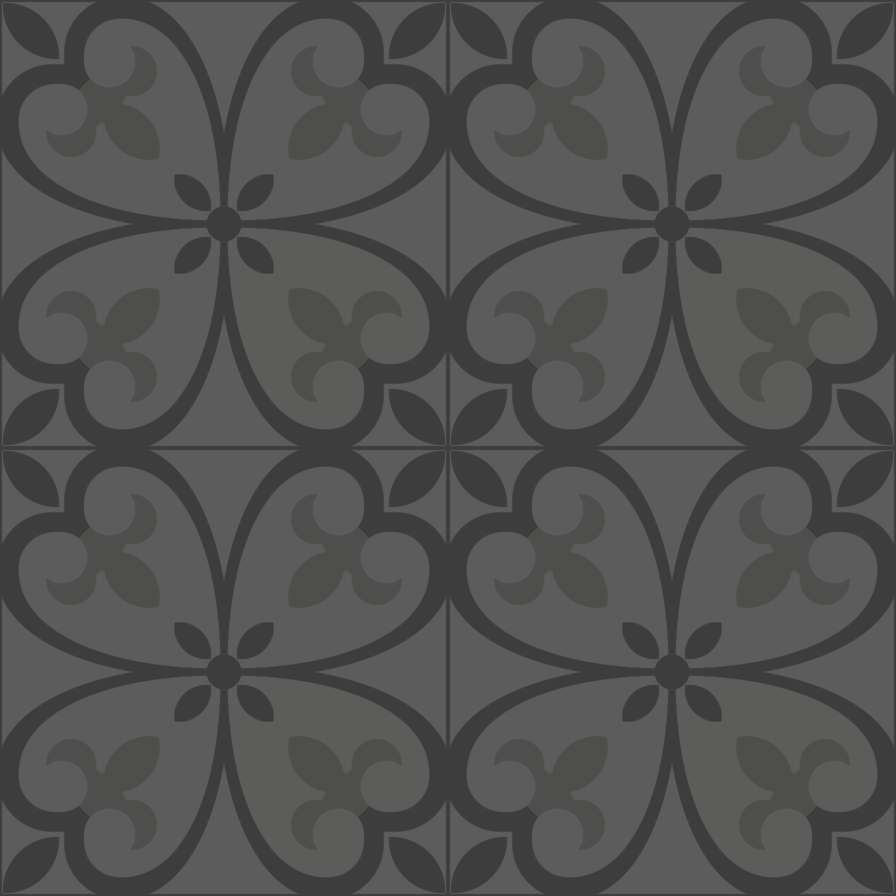
This pattern is drawn by a three.js fragment shader. Its source:

```glsl
// Two by two dark cement tiles: four heart-shaped bands meet at each tile centre,
// each holding a fleur, with small leaves at centre and corners. Every tile is
// folded to one eighth, then drawn from discs, superellipses and lens shapes.
varying vec2 vUv;

const float TILES = 2.0;        // repeats across and up
const float HALF_TILE = 192.0;  // drawing units from tile centre to edge
const float SOFT = 0.8;         // half width of the smoothed edge
const float GROUT = 1.7;        // half width of the joint
const float LOBE_X = 89.0;      // where a heart's side turns into its lobe
const float BASE_S = 169.0;     // flat base of the fleur, along the diagonal
const vec2 CURL = vec2(98.0, 139.0);
const float CURL_R = 22.0;
const float WARMTH = 0.012;     // yellowing of the lower right heart
const vec3 LIGHT = vec3(0.362, 0.362, 0.360);
const vec3 DARK = vec3(0.240);
const vec3 MID = vec3(0.306, 0.306, 0.302);

float cover(float d) {
  return 1.0 - smoothstep(-SOFT, SOFT, d);
}

float disc(vec2 p, vec2 centre, float radius) {
  return length(p - centre) - radius;
}

// Lens along the first axis, with pointed ends.
float lens(vec2 p, float centre, float halfLength, float halfWidth) {
  float radius = (halfLength * halfLength + halfWidth * halfWidth) / (2.0 * halfWidth);
  return length(vec2(p.x - centre, abs(p.y) + radius - halfWidth)) - radius;
}

// Approximate distance to the long curved side of a heart.
float heartSide(vec2 p, vec2 size) {
  const float POWER = 2.2;
  vec2 u = max(abs(p - vec2(LOBE_X, 0.0)) / size, 0.0001);
  vec2 slope = POWER * pow(u, vec2(POWER - 1.0)) / size;
  return (dot(pow(u, vec2(POWER)), vec2(1.0)) - 1.0) / max(length(slope), 0.0001);
}

float smoothUnion(float a, float b, float k) {
  float h = max(k - abs(a - b), 0.0) / k;
  return min(a, b) - h * h * k * 0.25;
}

float heartOuter(vec2 p) {
  if (p.x < LOBE_X) return heartSide(p, vec2(95.0, 195.0));
  float notch = max(p.x - 137.0, p.y - 147.0);
  return min(disc(p, vec2(LOBE_X, 147.0), 48.0), notch);
}

float heartInner(vec2 p, float s) {
  if (p.x < LOBE_X) return heartSide(p, vec2(86.0, 176.0));
  float lobe = disc(p, vec2(LOBE_X, 145.0), 31.0);
  return min(min(lobe, disc(p, CURL, CURL_R)), s - BASE_S);
}

// Petal, two curling arms and a stem cut by the round curls.
float fleur(vec2 p, vec2 diagonal) {
  float petal = lens(diagonal, 112.0, 33.0, 18.0);
  float arm = disc(p, vec2(79.0, 131.0), 21.5);
  float stem = max(abs(diagonal.y) - 18.0, 136.0 - diagonal.x);
  float body = smoothUnion(petal, min(arm, stem), 5.0);
  return max(max(body, -disc(p, CURL, CURL_R)), diagonal.x - BASE_S);
}

void main() {
  // Tile coordinates, folded across both axes and the diagonal
  vec2 tile = (fract(vUv * TILES) * 2.0 - 1.0) * HALF_TILE;
  vec2 a = abs(tile);
  vec2 p = vec2(min(a.x, a.y), max(a.x, a.y));
  vec2 diagonal = vec2(p.x + p.y, p.y - p.x) * 0.70710678;

  // Heart bands and fleurs
  vec3 color = mix(LIGHT, DARK, cover(heartOuter(p)));
  color = mix(color, LIGHT, cover(heartInner(p, diagonal.x)));
  color = mix(color, MID, cover(fleur(p, diagonal)));

  // Leaves, central boss and joints
  float centreLeaf = lens(diagonal, 38.0, 22.0, 11.0);
  float cornerLeaf = lens(diagonal, 234.0, 34.0, 15.0);
  float boss = length(p) - 15.0;
  float joint = HALF_TILE - GROUT - p.y;
  float ornament = min(min(centreLeaf, cornerLeaf), min(boss, joint));
  color = mix(color, DARK, cover(ornament));

  // Faint warm stain, fading out before the tile edge
  float stain = 1.0 - smoothstep(30.0, 100.0, length(tile - vec2(82.0, -82.0)));
  color.b -= WARMTH * stain * smoothstep(DARK.r, MID.r, color.r);

  gl_FragColor = vec4(color, 1.0);
}
```
